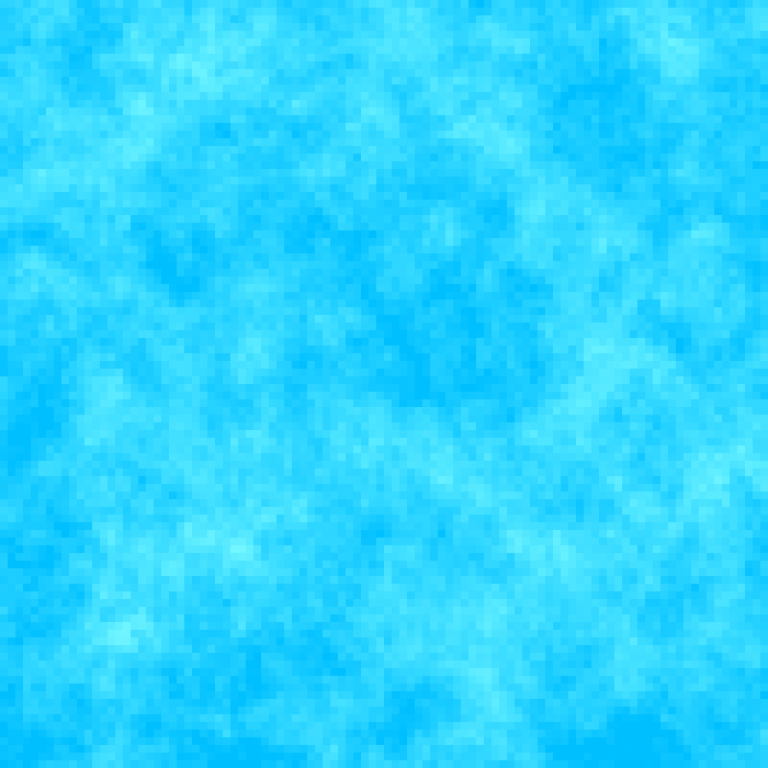
A WebGL 2 fragment shader for this texture:

```glsl
#version 300 es
precision highp float;
// Bright blue water-like mottling drawn as a grid of 100 flat square cells.
// Each cell takes one sample of layered value noise, mapped to a ramp from
// deep sky blue to pale cyan; cell borders are box filtered over one pixel.

uniform vec2 u_resolution;
out vec4 fragColor;

float hash(vec2 p) {
    return fract(sin(dot(p, vec2(127.1, 311.7))) * 43758.5453);
}

float valueNoise(vec2 p) {
    vec2 corner = floor(p);
    vec2 f = fract(p);
    f = f * f * (3.0 - 2.0 * f);
    float low = mix(hash(corner), hash(corner + vec2(1.0, 0.0)), f.x);
    float high = mix(hash(corner + vec2(0.0, 1.0)), hash(corner + 1.0), f.x);
    return mix(low, high, f.y);
}

// Five octaves of signed noise, fading slowly so that fine grain stays strong
float layeredNoise(vec2 p) {
    float sum = 0.0;
    float weight = 0.5;
    for (int octave = 0; octave < 5; octave++) {
        sum += weight * (valueNoise(p) - 0.5);
        weight *= 0.83;
        // Turn and shift each octave to hide the lattice
        p = mat2(1.6, 1.2, -1.2, 1.6) * p + vec2(17.3, 9.1);
    }
    return sum;
}

vec3 cellColor(vec2 cell) {
    float brightness = 0.35 + layeredNoise((cell + 0.5) * 0.08 + 3.7);
    return mix(vec3(0.0, 0.75, 1.0), vec3(0.5, 0.99, 1.0), clamp(brightness, 0.0, 1.0));
}

void main() {
    float cellCount = 100.0;
    vec2 p = gl_FragCoord.xy / u_resolution.y * cellCount - 0.5;
    vec2 cell = floor(p);

    // Blend neighbours only within one pixel of their shared border
    float pixelsPerCell = u_resolution.y / cellCount;
    vec2 blend = clamp((fract(p) - 0.5) * pixelsPerCell + 0.5, 0.0, 1.0);

    vec3 below = mix(cellColor(cell), cellColor(cell + vec2(1.0, 0.0)), blend.x);
    vec3 above = mix(cellColor(cell + vec2(0.0, 1.0)), cellColor(cell + 1.0), blend.x);
    fragColor = vec4(mix(below, above, blend.y), 1.0);
}
```
